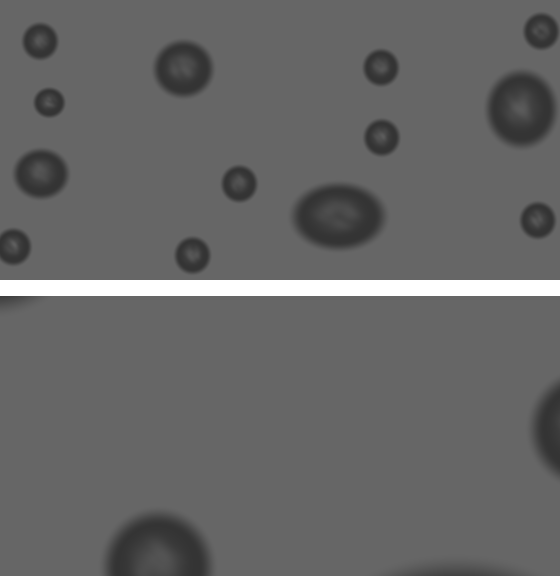
Top, the full canvas; bottom, a detail of the centre.
Give the GLSL for this texture, as a Shadertoy shader.

```glsl
const float BACKGROUND = 0.40;
const float RIM_SHADE = 0.205;
const float CORE_SHADE = 0.325;
const int SPOT_COUNT = 13;

vec2 hash2(vec2 p) {
    vec3 q = fract(p.xyx * vec3(0.1031, 0.1030, 0.0973));
    q += dot(q, q.yzx + 33.33);
    return fract((q.xx + q.yz) * q.zy);
}

float cornerSlope(vec2 cell, vec2 corner, vec2 f) {
    return dot(hash2(cell + corner + 40.0) * 2.0 - 1.0, f - corner);
}

float gradientNoise(vec2 p) {
    vec2 cell = floor(p);
    vec2 f = fract(p);
    vec2 u = f * f * (3.0 - 2.0 * f);
    float low = mix(cornerSlope(cell, vec2(0, 0), f), cornerSlope(cell, vec2(1, 0), f), u.x);
    float high = mix(cornerSlope(cell, vec2(0, 1), f), cornerSlope(cell, vec2(1, 1), f), u.x);
    return mix(low, high, u.y);
}

// Low-discrepancy scatter with jitter keeps the spots apart
vec2 spotCentre(int i, float aspect) {
    vec2 even = fract(vec2(0.10, 0.07) + float(i) * vec2(0.7549, 0.5698));
    vec2 spread = (even - 0.5) * vec2(1.15, 0.9) + 0.5;
    vec2 jitter = (hash2(vec2(float(i), 7.0)) - 0.5) * vec2(0.16, 0.04);
    return spread * vec2(aspect, 1.0) + jitter;
}

// A few large ovals, the rest small and nearly round
vec2 spotRadii(int i) {
    if (i == 1) return vec2(0.137, 0.150);
    if (i == 2) return vec2(0.182, 0.130);
    if (i == 3) return vec2(0.116, 0.111);
    if (i == 4) return vec2(0.107, 0.097);
    if (i == 8) return vec2(0.061, 0.058);
    return vec2(0.070, 0.072);
}

// Soft dark ring around a paler, mottled core
float paintSpot(float shade, vec2 offset, vec2 radii, float seed) {
    vec2 local = offset / radii;
    float t = length(local);
    float cover = 1.0 - smoothstep(0.70, 1.04, t);
    float core = 1.0 - smoothstep(0.05, 0.65, length(local - vec2(-0.03, 0.05)));
    vec2 streak = vec2(local.x + local.y, (local.y - local.x) * 0.6) * 2.6;
    float mottle = gradientNoise(streak + seed * 3.7) * 0.11 * core;
    float body = mix(RIM_SHADE, CORE_SHADE, core) + mottle;
    return mix(shade, body, cover);
}

void mainImage(out vec4 fragColor, in vec2 fragCoord) {
    vec2 p = fragCoord / iResolution.y;
    float aspect = iResolution.x / iResolution.y;
    float shade = BACKGROUND;
    for (int i = 0; i < SPOT_COUNT; i++) {
        shade = paintSpot(shade, p - spotCentre(i, aspect), spotRadii(i), float(i));
    }
    fragColor = vec4(vec3(shade), 1.0);
}
```
